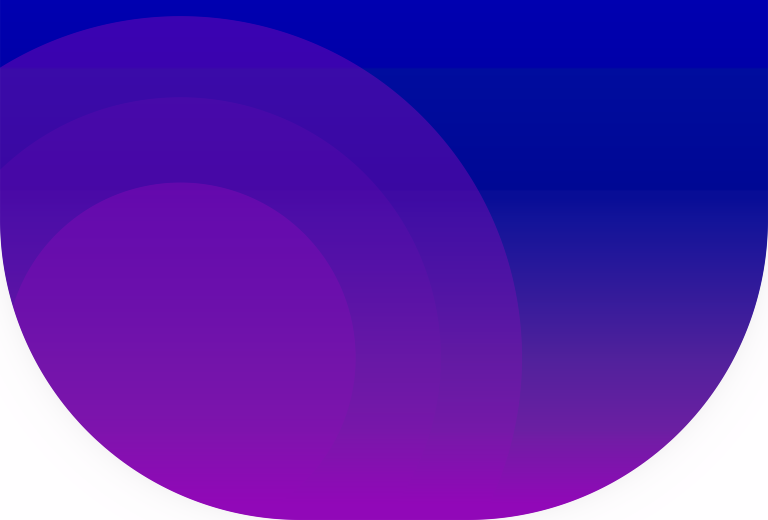
Write a WebGL 1 fragment shader that draws this background.

```glsl
precision highp float;
// Blue to violet panel with a rounded base and three translucent concentric discs.

uniform vec2 u_resolution;

const vec3 PAPER = vec3(1.0, 0.995, 1.0);
const vec3 ROYAL_BLUE = vec3(0.0, 0.0, 0.69);
const vec3 DEEP_BLUE = vec3(0.0, 0.05, 0.62);
const vec3 NAVY = vec3(0.0, 0.03, 0.58);
const vec3 INDIGO = vec3(0.07, 0.075, 0.60);
const vec3 DUSK = vec3(0.32, 0.13, 0.61);
const vec3 PLUM = vec3(0.43, 0.12, 0.64);
const vec3 VIOLET = vec3(0.57, 0.03, 0.72);

const vec2 DISC_CENTER = vec2(0.347, 0.312);
const float CORNER_RADIUS = 0.578;

// Linear ramp from 0 at a to 1 at b.
float ramp(float a, float b, float x) {
  return clamp((x - a) / (b - a), 0.0, 1.0);
}

// Antialiased coverage of a signed distance.
float coverage(float dist, float pixel) {
  return 1.0 - smoothstep(-0.6 * pixel, 0.6 * pixel, dist);
}

float roundedBox(vec2 p, vec2 halfSize, float radius) {
  vec2 q = abs(p) - halfSize + radius;
  return length(max(q, 0.0)) + min(max(q.x, q.y), 0.0) - radius;
}

// Vertical gradient by depth below the top, with faint tonal steps.
vec3 backdrop(float depth, float pixel) {
  vec3 color = mix(ROYAL_BLUE, vec3(0.0, 0.0, 0.66), ramp(0.0, 0.13, depth));
  color = mix(color, DEEP_BLUE, ramp(0.131 - pixel, 0.131 + pixel, depth));
  color = mix(color, NAVY, ramp(0.131 + pixel, 0.366, depth));
  color = mix(color, INDIGO, 0.45 * ramp(0.366 - pixel, 0.366 + pixel, depth));
  color = mix(color, INDIGO, ramp(0.38, 0.42, depth));
  color = mix(color, DUSK, ramp(0.42, 0.694, depth));
  color = mix(color, PLUM, ramp(0.694, 0.84, depth));
  return mix(color, VIOLET, ramp(0.83, 0.97, depth));
}

// Tints a disc with violet, thinning toward the base.
vec3 addDisc(vec3 color, vec2 p, float radius, float opacity, float pixel) {
  float inside = coverage(length(p - DISC_CENTER) - radius, pixel);
  float fade = mix(1.0, 0.65, ramp(0.35, 0.75, 1.0 - p.y));
  return mix(color, VIOLET, inside * opacity * fade);
}

void main() {
  float pixel = 1.0 / u_resolution.y;
  vec2 p = gl_FragCoord.xy * pixel;
  float halfWidth = 0.5 * u_resolution.x * pixel;

  // Panel and discs.
  vec3 panel = backdrop(1.0 - p.y, pixel);
  panel = addDisc(panel, p, 0.657, 0.40, pixel);
  panel = addDisc(panel, p, 0.501, 0.15, pixel);
  panel = addDisc(panel, p, 0.337, 0.38, pixel);

  // The box reaches above the canvas, so only its lower corners show.
  float edge = roundedBox(p - vec2(halfWidth, 1.0), vec2(halfWidth, 1.0), CORNER_RADIUS);

  // Faint shadow on the paper beside the curve.
  float shadow = 0.035 * exp(-max(edge, 0.0) / 0.025);
  vec3 color = mix(PAPER * (1.0 - shadow), panel, coverage(edge, pixel));
  gl_FragColor = vec4(color, 1.0);
}
```
